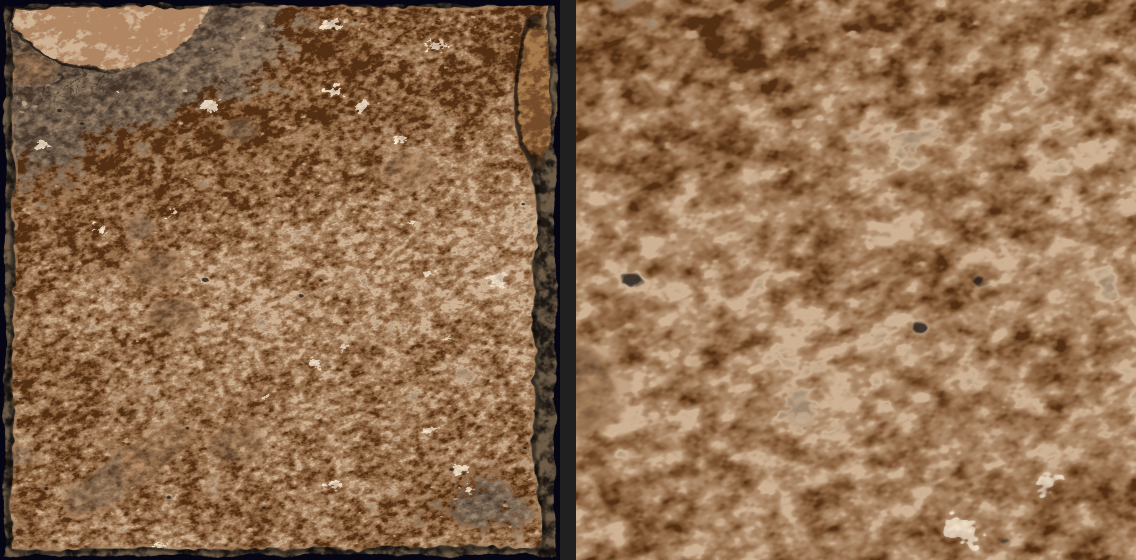
Left, the full canvas; right, a detail of the centre.
A three.js fragment shader for this texture:

```glsl
varying vec2 vUv;

const vec3 BACKDROP = vec3(0.025, 0.02, 0.075);
const vec3 RUST_DEEP = vec3(0.32, 0.18, 0.075);
const vec3 RUST = vec3(0.46, 0.30, 0.165);
const vec3 OCHRE = vec3(0.58, 0.42, 0.28);
const vec3 SAND = vec3(0.67, 0.53, 0.40);
const vec3 CREAM = vec3(0.81, 0.70, 0.58);
const vec3 SLATE_DARK = vec3(0.27, 0.225, 0.195);
const vec3 SLATE_PALE = vec3(0.52, 0.44, 0.36);
const vec3 LICHEN = vec3(0.49, 0.39, 0.295);
const vec3 SPECK = vec3(0.87, 0.81, 0.73);
const vec3 BEVEL_DARK = vec3(0.11, 0.09, 0.075);
const vec3 BEVEL_PALE = vec3(0.43, 0.36, 0.275);
const vec2 GRAIN_FREQ = vec2(88.0, 125.0);
const float GRAIN_GAIN = 1.65;
const float CLUMP_GAIN = 0.75;
const float SOFT = 0.0015;

float hash(vec2 p) {
  vec3 q = fract(p.xyx * 0.1031);
  q += dot(q, q.yzx + 33.33);
  return fract((q.x + q.y) * q.z);
}

float noise(vec2 p) {
  vec2 i = floor(p), f = fract(p);
  f = f * f * (3.0 - 2.0 * f);
  return mix(mix(hash(i), hash(i + vec2(1, 0)), f.x),
             mix(hash(i + vec2(0, 1)), hash(i + vec2(1, 1)), f.x), f.y);
}

float fbm(vec2 p) {
  float sum = 0.0, amp = 0.5;
  for (int i = 0; i < 3; i++) {
    sum += amp * noise(p);
    p = mat2(1.6, 1.2, -1.2, 1.6) * p + 17.3;
    amp *= 0.6;
  }
  return sum / 0.98;
}

float cover(float depth) { return smoothstep(-SOFT, SOFT, depth); }

float line(float depth, float width) {
  return 1.0 - smoothstep(0.3 * width, width, abs(depth));
}

// Soft hill of height 1 around a centre
float hill(vec2 p, vec2 centre, vec2 size) {
  vec2 d = (p - centre) / size;
  return exp(-dot(d, d));
}

// Depth inside an ellipse, positive within
float ellipse(vec2 p, vec2 centre, vec2 radii) {
  return (1.0 - length((p - centre) / radii)) * min(radii.x, radii.y);
}

// Scattered spots: x = depth inside the nearest, y = its random id
vec2 scatter(vec2 p, float freq, float density, float radius) {
  vec2 q = p * freq, cell = floor(q), best = vec2(-1.0, 0.0);
  for (int j = -1; j <= 1; j++)
    for (int i = -1; i <= 1; i++) {
      vec2 id = cell + vec2(i, j) + freq * 3.0;
      float pick = hash(id + 51.7) / density;
      vec2 d = q - cell - vec2(i, j) - vec2(hash(id), hash(id + 23.1));
      float depth = (radius * (0.4 + 0.6 * pick) - length(d * vec2(0.8, 1.2))) / freq;
      if (pick < 1.0 && depth > best.x) best = vec2(depth, pick);
    }
  return best;
}

vec3 stoneRamp(float t) {
  vec3 c = mix(RUST_DEEP, RUST, smoothstep(0.0, 0.25, t));
  c = mix(c, OCHRE, smoothstep(0.2, 0.5, t));
  c = mix(c, SAND, smoothstep(0.45, 0.75, t));
  return mix(c, CREAM, smoothstep(0.72, 1.05, t));
}

void main() {
  vec2 p = vUv;
  float grain = fbm(mat2(0.97, -0.24, 0.24, 0.97) * p * GRAIN_FREQ) - 0.5;
  float clump = fbm(p * 24.0 + 5.0) - 0.5;
  float cloud = fbm(p * 6.0 + 9.0) - 0.5;
  float ragged = 0.02 * clump + 0.006 * grain;

  // Broad light and dark zones of the face
  float height = p.y - 0.48 - 0.35 * p.x + 0.12 * cloud;
  float tone = 0.53 - 0.25 * smoothstep(-0.08, 0.08, height)
    + 0.20 * hill(p, vec2(0.93, 0.58), vec2(0.22, 0.26))
    + 0.10 * hill(p, vec2(0.58, 0.45), vec2(0.28, 0.2))
    - 0.10 * hill(p, vec2(0.1, 0.15), vec2(0.3, 0.25));
  tone += GRAIN_GAIN * grain + CLUMP_GAIN * clump + 0.35 * cloud;
  vec3 color = stoneRamp(tone);

  // Slate stain in the upper left and lower right
  float stain = smoothstep(0.1, 0.3, height) * (1.0 - smoothstep(0.42, 0.62, p.x))
    + 0.8 * hill(p, vec2(0.85, 0.1), vec2(0.11, 0.06));
  float slate = smoothstep(0.35, 0.65, stain + 1.2 * clump + 0.9 * grain);
  float slateTone = 0.55 + 2.0 * grain + clump + 0.5 * hill(p, vec2(0.46, 0.93), vec2(0.06));
  color = mix(color, mix(SLATE_DARK, SLATE_PALE, clamp(slateTone, 0.0, 1.3)), 0.88 * slate);
  float crack = line(noise(p * 42.0 + 8.0 * clump) - 0.5, 0.09);
  color *= 1.0 - 0.4 * crack * hill(p, vec2(0.11, 0.87), vec2(0.11, 0.06));

  // Lichen patches with pale rims
  vec2 patches = scatter(p, 7.0, 0.3, 0.3);
  float streak = ellipse(mat2(0.83, -0.56, 0.56, 0.83) * (p - vec2(0.23, 0.16)), vec2(0), vec2(0.13, 0.035));
  float patchDepth = max(patches.x, streak) + ragged;
  vec3 patchColor = mix(LICHEN, OCHRE, 0.6 * step(0.65, patches.y)) * (1.0 + 0.8 * grain + 0.5 * clump);
  color = mix(color, SAND, 0.35 * line(patchDepth + 0.003, 0.005));
  color = mix(color, patchColor, 0.75 * smoothstep(-0.002, 0.004, patchDepth));

  // Chalky specks, fine flecks and pits
  float specks = scatter(p, 13.0, 0.2, 0.13).x + 0.035 * grain + 0.02 * clump;
  float flecks = scatter(p, 42.0, 0.14, 0.14).x + 0.01 * grain;
  float pits = scatter(p + 0.37, 24.0, 0.05, 0.08).x + 0.008 * grain;
  color = mix(color, SPECK * (1.0 + 0.5 * grain), 0.85 * cover(specks));
  color = mix(color, CREAM, 0.7 * cover(flecks));
  color = mix(color, BEVEL_DARK, 0.8 * cover(pits));

  // Rough bevel around the face, widest on the right
  float wobble = 0.012 * (noise(p * 19.0) - 0.5) + 0.007 * (noise(p * 75.0) - 0.5);
  float rightEdge = 0.955 + 0.012 * (1.0 - smoothstep(0.0, 0.2, p.y)) + 0.022 * smoothstep(0.69, 0.8, p.y);
  float face = min(min(p.x - 0.024, rightEdge - p.x), min(p.y - 0.022, 0.988 - p.y)) + wobble;
  float chisel = fbm(p * 65.0 + 31.0);
  vec3 bevel = mix(BEVEL_DARK, BEVEL_PALE, smoothstep(0.22, 0.68, chisel));
  bevel *= 0.55 + 0.45 * smoothstep(0.0, 0.008, abs(face + 0.004));
  color = mix(bevel, color, cover(face));
  color = mix(color, SAND, 0.6 * line(face - 0.002, 0.004) * smoothstep(0.35, 0.6, noise(p * 33.0)));

  // Flaked hollows at the upper left and right
  float flake = min(ellipse(p, vec2(0.19, 1.0), vec2(0.18, 0.125)) + ragged, face);
  float notch = min(ellipse(p, vec2(0.957, 0.835), vec2(0.034, 0.135)) + 0.6 * ragged, 0.981 - p.x + wobble);
  vec3 flakeColor = mix(SAND * vec3(1.03, 0.99, 0.97), CREAM, smoothstep(0.0, 0.3, clump + grain + 0.05));
  vec3 notchColor = mix(RUST, vec3(0.66, 0.48, 0.30), smoothstep(-0.25, 0.15, clump + grain));
  color = mix(color, flakeColor, cover(flake));
  color = mix(color, notchColor, cover(notch));
  float shade = line(flake, 0.004) * (1.0 - smoothstep(0.16, 0.26, p.x));
  shade = max(shade, line(notch, 0.005) * (1.0 - smoothstep(0.955, 0.98, p.x)));
  color *= 1.0 - 0.65 * shade;

  // Broken outer silhouette
  vec2 inset = min(p, 1.0 - p);
  float outer = min(inset.x, inset.y) - 0.0085 + 0.010 * (noise(p * 31.0 + 4.0) - 0.5) + 0.005 * (chisel - 0.5);
  gl_FragColor = vec4(mix(BACKDROP, color, cover(outer)), 1.0);
}
```
